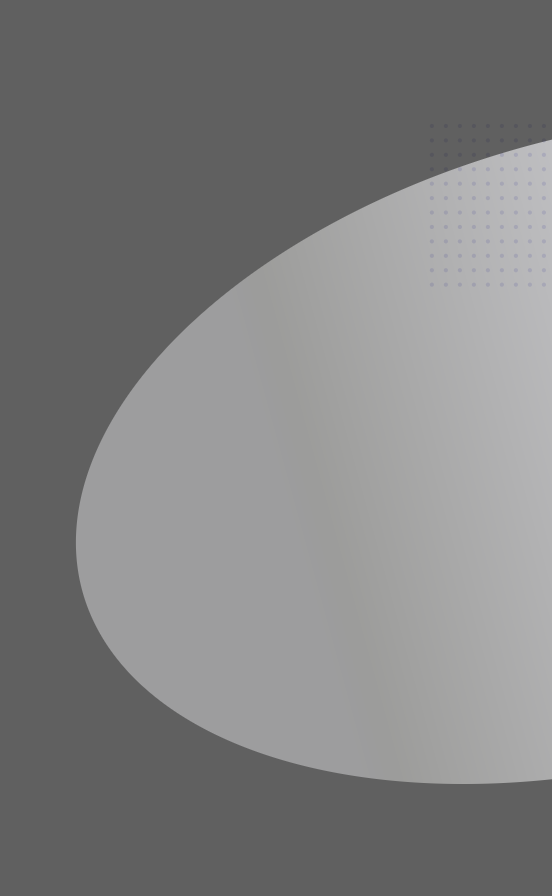
A Shadertoy shader for this background:

```glsl
// Draws a large tilted pale ellipse on dark grey, with a soft gradient and a grid of small dots.

// Approximate signed distance to a sheared ellipse, negative inside
float tiltedEllipse(vec2 p, vec2 center, vec2 extent, float skew) {
    vec2 q = (p - center) / extent;
    float f = dot(q, q) - 2.0 * skew * q.x * q.y - (1.0 - skew * skew);
    vec2 slope = 2.0 * (q - skew * q.yx) / extent;
    return f / max(length(slope), 1e-3);
}

// Distance to the nearest dot of a grid that runs on past the right edge
float dotGrid(vec2 p, vec2 firstDot, vec2 pitch, float rows, float radius) {
    vec2 cell = round((p - firstDot) / pitch);
    cell = clamp(cell, vec2(0.0), vec2(1e3, rows - 1.0));
    return length(p - firstDot - cell * pitch) - radius;
}

// Coverage of a shape, smoothed over about one pixel
float coverage(float dist, float pixel) {
    return clamp(0.5 - dist / pixel, 0.0, 1.0);
}

void mainImage(out vec4 fragColor, in vec2 fragCoord) {
    float pixel = 1.0 / iResolution.y;
    vec2 p = fragCoord * pixel;

    // Backdrop
    vec3 color = vec3(0.376);

    // Ellipse fill: flat grey at the left, a faint warm band, then a bright slope
    float along = dot(p, vec2(0.964, 0.265)) - 0.464;
    vec3 flatGrey = vec3(0.614, 0.614, 0.618);
    vec3 warmGrey = vec3(0.612, 0.612, 0.606);
    vec3 brightGrey = vec3(0.747, 0.747, 0.757);
    vec3 fill = mix(flatGrey, warmGrey, smoothstep(-0.04, 0.0, along));
    fill = mix(fill, brightGrey, clamp(along / 0.354, 0.0, 1.0));
    float ellipse = tiltedEllipse(p, vec2(0.685, 0.4993), vec2(0.6003, 0.3743), 0.28);
    color = mix(color, fill, coverage(ellipse, pixel));

    // Bluish dots that tint whatever lies below them
    float dots = dotGrid(p, vec2(0.482, 0.6823), vec2(0.01563, 0.0161), 12.0, 0.0023);
    color *= mix(vec3(1.0), vec3(0.9, 0.9, 0.97), coverage(dots, pixel));

    fragColor = vec4(color, 1.0);
}
```
